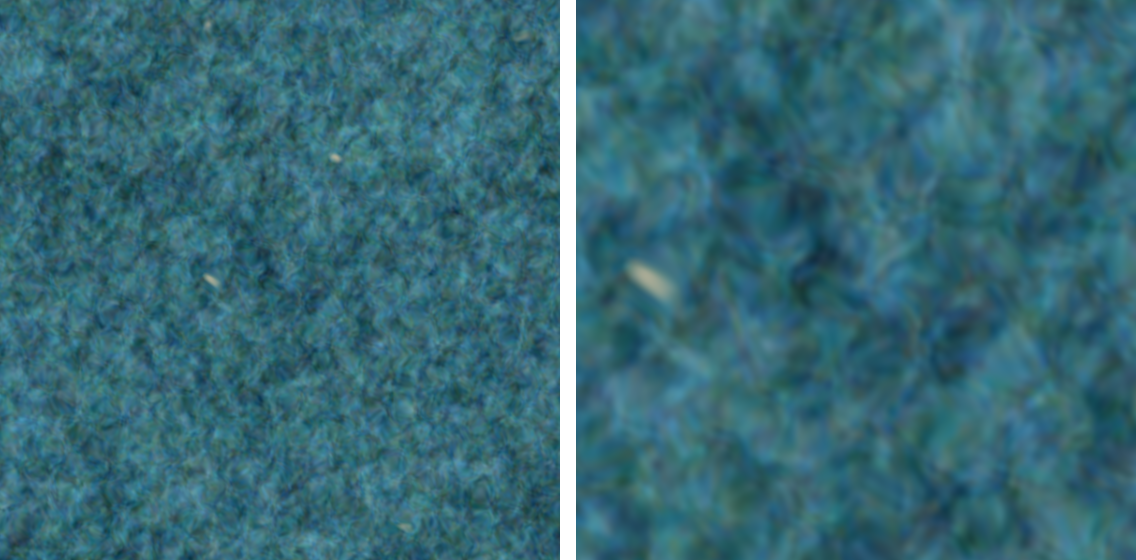
Left: the whole. Right: its middle third, enlarged.
This texture is drawn by a three.js fragment shader. Its source:

```glsl
varying vec2 vUv;

const vec3 TEAL = vec3(0.204, 0.402, 0.450);
const vec3 TONE_AXIS = vec3(0.72, 1.0, 1.03);
const vec3 WARM_AXIS = vec3(1.0, 0.05, -1.0);
const vec3 GREEN_AXIS = vec3(-0.6, 0.5, -0.7);
const vec3 PALE_WOOL = vec3(0.42, 0.57, 0.60);
const vec3 CREAM_SPECK = vec3(0.70, 0.69, 0.60);

float hash(vec2 p) {
  vec3 q = fract(p.xyx * vec3(0.1031, 0.1030, 0.0973));
  q += dot(q, q.yzx + 33.33);
  return fract((q.x + q.y) * q.z);
}

vec2 hash2(vec2 p) {
  return vec2(hash(p), hash(p + 71.7));
}

vec2 rotate(vec2 p, float angle) {
  float c = cos(angle), s = sin(angle);
  return vec2(c * p.x - s * p.y, s * p.x + c * p.y);
}

// Smooth value noise centred on zero
float noise(vec2 p) {
  vec2 cell = floor(p), f = fract(p);
  f = f * f * (3.0 - 2.0 * f);
  float low = mix(hash(cell), hash(cell + vec2(1.0, 0.0)), f.x);
  float high = mix(hash(cell + vec2(0.0, 1.0)), hash(cell + 1.0), f.x);
  return mix(low, high, f.y) - 0.5;
}

// Noise stretched along a direction, turned to hide its lattice
float grain(vec2 p, vec2 frequency, float angle, float seed) {
  return noise(rotate(p, angle) * frequency + seed);
}

// Matted wool: broad clouds, clumps, crossing fibres and fine fuzz
float feltTone(vec2 p) {
  float tone = 0.07 * grain(p, vec2(6.0), 0.4, 11.0);
  tone += 0.11 * grain(p, vec2(27.0, 22.0), 0.2, 37.0);
  tone += 0.13 * grain(p, vec2(62.0, 42.0), -0.3, 53.0);
  tone += 0.12 * grain(p, vec2(85.0, 50.0), 0.7, 83.0);
  tone += 0.10 * grain(p, vec2(120.0, 95.0), 0.15, 127.0);
  tone += 0.08 * grain(p, vec2(175.0, 150.0), -0.5, 191.0);
  return tone;
}

// Soft scattered tufts, at most one in each grid cell
float tufts(vec2 p, float cells, float share, float radius, float seed) {
  vec2 cell = floor(p * cells) + seed;
  vec2 centre = mix(vec2(0.3), vec2(0.7), hash2(cell));
  vec2 offset = (fract(p * cells) - centre) / cells;
  offset = rotate(offset, 3.14 * hash(cell + 19.3)) * vec2(1.4, 0.8);
  float strength = step(hash(cell + 43.1), share) * mix(0.5, 1.0, hash(cell + 7.9));
  return strength * (1.0 - smoothstep(0.0, radius, length(offset)));
}

void main() {
  // Slight warp makes the fibres irregular
  vec2 warp = vec2(noise(vUv * 38.0 + 5.0), noise(vUv * 38.0 + 91.0));
  vec2 p = vUv + 0.010 * warp;

  vec3 color = TEAL + TONE_AXIS * feltTone(p);

  // Dyed fibre tints
  float warm = 0.06 * grain(p, vec2(70.0, 55.0), 0.5, 211.0)
             + 0.09 * grain(p, vec2(150.0, 120.0), -0.2, 251.0);
  float green = 0.05 * grain(p, vec2(48.0), 0.9, 307.0)
              + 0.06 * grain(p, vec2(130.0), 0.3, 349.0);
  color += WARM_AXIS * warm + GREEN_AXIS * green;

  // Pale flecks and rare cream specks
  float fuzz = 0.8 + 0.8 * grain(p, vec2(110.0), 0.6, 401.0);
  color = mix(color, PALE_WOOL, 0.55 * fuzz * tufts(p, 19.0, 0.16, 0.018, 17.0));
  color = mix(color, CREAM_SPECK, fuzz * tufts(p, 9.0, 0.06, 0.016, 59.0));

  gl_FragColor = vec4(clamp(color, 0.0, 1.0), 1.0);
}
```
